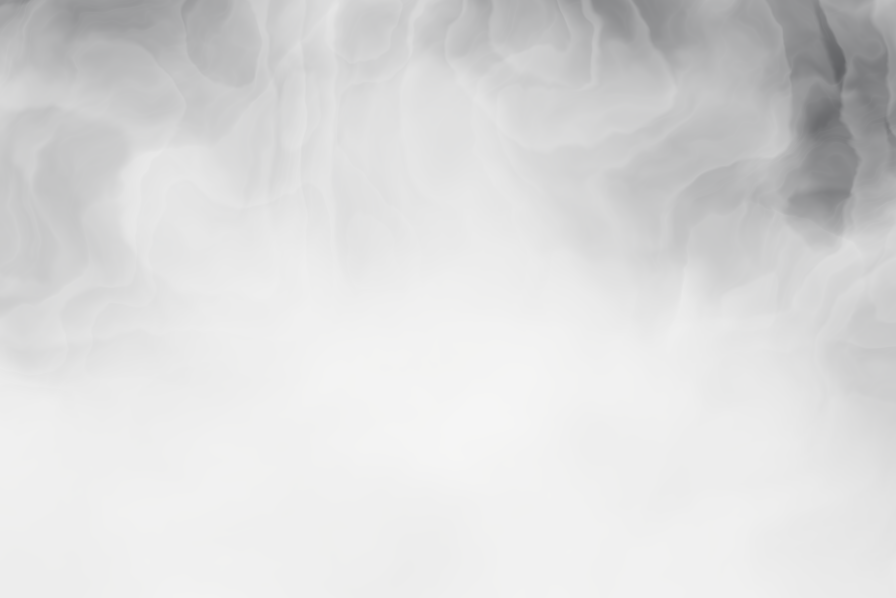
Reproduce this texture procedurally as a Shadertoy shader.

```glsl
#define BRIGHT vec3(0.958, 0.958, 0.957)
#define SHADE_TINT vec3(1.0, 0.995, 0.975)
#define WARP 0.24
#define CURL 0.07
#define CLOUD_CONTRAST 1.5
#define FOLD_LIGHT 0.30
#define FIBRE_LIGHT 0.35
#define RIM_LIGHT 0.035

float hash(vec2 p) {
    return fract(sin(dot(p, vec2(127.1, 311.7))) * 43758.5453);
}

float noise(vec2 p) {
    vec2 i = floor(p), f = fract(p);
    f = f * f * f * (f * (f * 6.0 - 15.0) + 10.0);
    return mix(mix(hash(i), hash(i + vec2(1, 0)), f.x),
               mix(hash(i + vec2(0, 1)), hash(i + vec2(1, 1)), f.x), f.y);
}

float fbm(vec2 p) {
    float sum = 0.0, gain = 0.5;
    for (int i = 0; i < 5; i++) {
        sum += gain * noise(p);
        p = mat2(1.6, 1.2, -1.2, 1.6) * p + 7.3;
        gain *= 0.48;
    }
    return sum;
}

vec2 drift(vec2 p) {
    return vec2(fbm(p), fbm(p + vec2(31.4, 17.8))) - 0.48;
}

float bell(vec2 p, vec2 centre, vec2 size) {
    vec2 d = (p - centre) / size;
    return exp(-dot(d, d));
}

// A thin sheet of smoke: crisp on one side, fading on the other
float fold(float level) {
    float s = fract(level);
    return smoothstep(0.0, 0.12, s) * (1.0 - s) * (1.0 - s);
}

// Fine strands stretched along the rising flow
float fibres(vec2 p) {
    vec2 along = vec2(0.66, 0.75);
    vec2 q = vec2(dot(p, along), dot(p, vec2(-along.y, along.x)));
    float sum = 0.0, gain = 0.5;
    for (int i = 0; i < 4; i++) {
        float ridge = 1.0 - abs(2.0 * noise(q * vec2(4.0, 11.0)) - 1.0);
        sum += gain * ridge * ridge;
        q = q * 1.8 + 5.7;
        gain *= 0.6;
    }
    return sum;
}

// Dark hollows left open between the clouds
float hollows(vec2 p) {
    float shade = 0.24 * bell(p, vec2(0.03, 0.97), vec2(0.36, 0.29));
    shade += 0.09 * bell(p, vec2(0.0, 0.55), vec2(0.22, 0.17));
    shade += 0.22 * bell(p, vec2(1.04, 1.02), vec2(0.34, 0.17));
    shade += 0.33 * bell(p, vec2(1.38, 0.82), vec2(0.14, 0.17));
    shade += 0.20 * bell(p, vec2(1.18, 0.66), vec2(0.21, 0.13));
    shade += 0.14 * bell(p, vec2(1.52, 0.45), vec2(0.26, 0.30));
    return shade + 0.09 * smoothstep(0.35, 0.95, p.y);
}

void mainImage(out vec4 fragColor, in vec2 fragCoord) {
    vec2 p = fragCoord / iResolution.y;
    p.x += 0.75 - 0.5 * iResolution.x / iResolution.y;

    // Bend space twice: broad billows, then small curls
    vec2 q = p + WARP * drift(p * 2.6 + 3.0);
    vec2 r = q + CURL * drift(q * 8.0 + 11.0);

    float cloud = fbm(r * 4.0 + 20.0);
    float shade = hollows(r) * (1.0 + CLOUD_CONTRAST * (cloud - 0.48));

    // Translucent folds and strands show most against the dark
    float folds = fold(4.0 * noise(r * 3.2 + 8.0))
                + 0.7 * fold(3.0 * noise(r * 6.5 + 40.0));
    shade *= 1.0 + FOLD_LIGHT * (0.35 - folds);
    shade *= 1.0 + FIBRE_LIGHT * (0.45 - fibres(r + 0.5 * (r - p)));

    // Two billow fronts with a faint bright rim
    float left = dot(r - vec2(0.17, 0.65), vec2(0.64, -0.77));
    left = max(left, 0.0) + 1.5 * max(-left, 0.0) * 8.0;
    float right = 0.17 - length((r - vec2(1.27, 0.46)) * vec2(0.9, 1.0));
    right = max(right, 0.0) + 12.0 * max(-right, 0.0);
    float rims = exp(-left * 14.0) * smoothstep(0.75, 0.45, p.x)
               + exp(-right * 18.0) * smoothstep(0.38, 0.55, p.y);
    shade -= RIM_LIGHT * rims;

    // Soft mottling in the bright body
    shade += 0.012 + 0.06 * (fbm(q * 3.0 + 60.0) - 0.46);
    shade += 0.035 * smoothstep(0.7, 1.5, p.x) * cloud;

    shade = max(shade, -0.012);
    fragColor = vec4(clamp(BRIGHT - shade * SHADE_TINT, 0.0, 1.0), 1.0);
}
```
